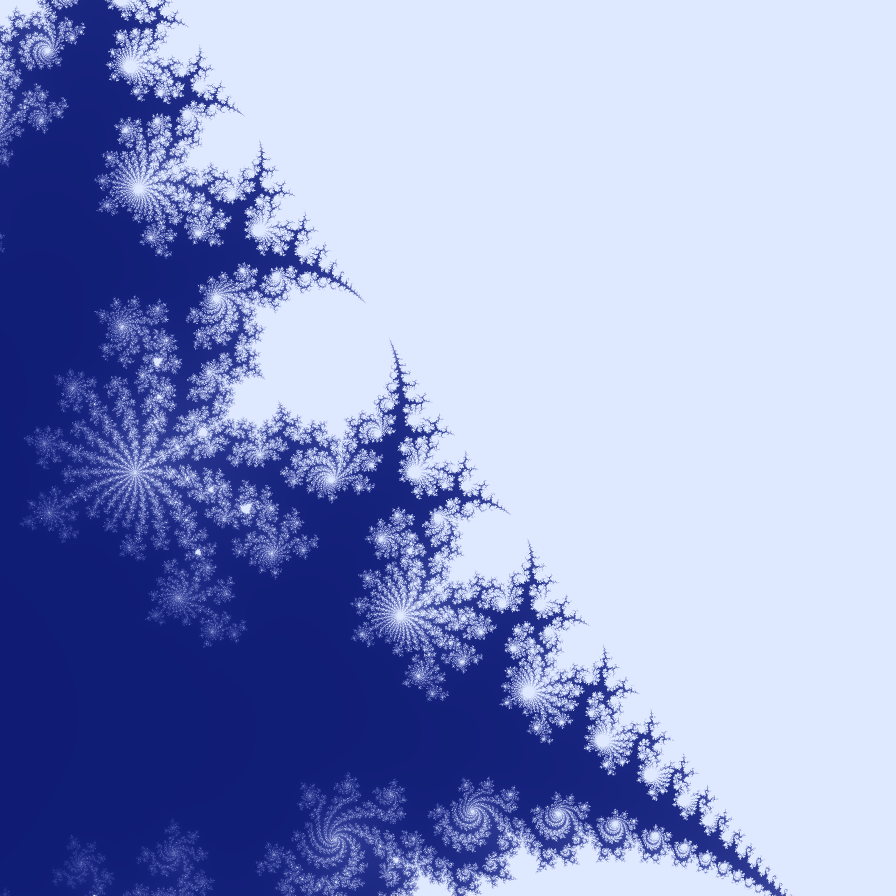
Write a WebGL 1 fragment shader that draws this background.

```glsl
precision highp float;
// Draws a close view of the Mandelbrot set's edge: pale interior, deep blue exterior, lacy spirals between.

uniform vec2 u_resolution;

const float MAX_STEPS = 300.0;

// Closed-form test for the main cardioid, which spares the loop there.
bool insideCardioid(vec2 c) {
    float x = c.x - 0.25;
    float q = x * x + c.y * c.y;
    return q * (q + x) < 0.25 * c.y * c.y;
}

// Smooth escape time of z -> z*z + c, from 0 (fast) to 1 (never escapes).
float escapeDepth(vec2 c) {
    if (insideCardioid(c)) return 1.0;
    vec2 z = vec2(0.0);
    float steps = 0.0;
    for (int i = 0; i < 300; i++) {
        z = vec2(z.x * z.x - z.y * z.y, 2.0 * z.x * z.y) + c;
        if (dot(z, z) > 65536.0) break;
        steps += 1.0;
    }
    if (steps >= MAX_STEPS) return 1.0;
    steps -= log2(log2(dot(z, z)) / 16.0);
    return clamp(steps / MAX_STEPS, 0.0, 1.0);
}

// Deep blue to pale blue; the blue channel rises sooner than the others.
vec3 shade(float depth) {
    float t = pow(depth, 1.5);
    return mix(vec3(0.05, 0.10, 0.43), vec3(0.87, 0.91, 1.0), vec3(t, t, pow(t, 0.75)));
}

void main() {
    vec3 color = vec3(0.0);

    // Average a 2 x 2 grid of samples to smooth the fine filaments.
    for (int j = 0; j < 2; j++) {
        for (int i = 0; i < 2; i++) {
            vec2 offset = (vec2(float(i), float(j)) - 0.5) * 0.5;
            vec2 p = (gl_FragCoord.xy + offset - 0.5 * u_resolution) / u_resolution.y;
            color += shade(escapeDepth(vec2(-0.6341, -0.3767) + 0.06 * p));
        }
    }

    gl_FragColor = vec4(color / 4.0, 1.0);
}
```
